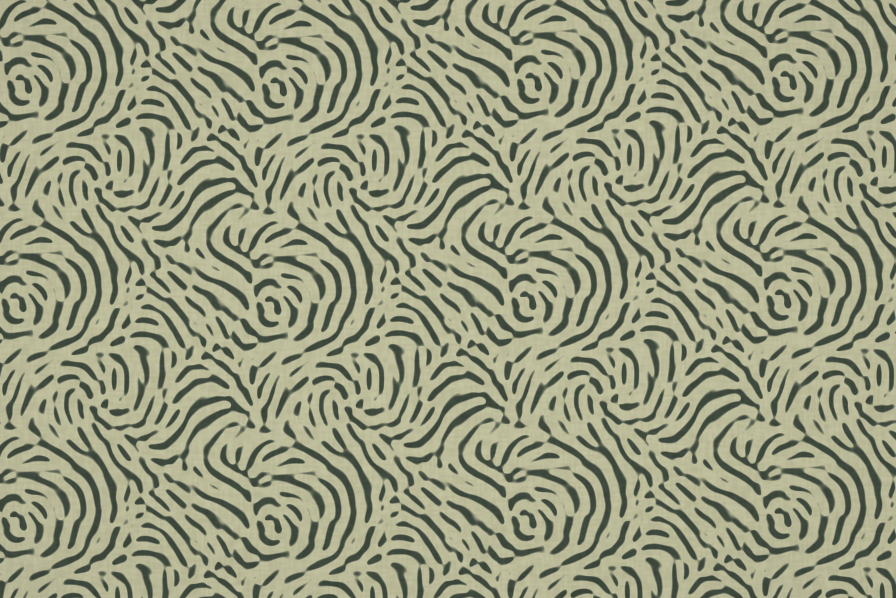
Reproduce this pattern procedurally as a Shadertoy shader.

```glsl
const float TAU = 6.2831853;
const vec2 TILE = vec2(21.0, 18.0);   // cells in one repeat of the print

vec3 hash3(vec2 p) {
    vec3 q = fract(p.xyx * vec3(0.1031, 0.1030, 0.0973));
    q += dot(q, q.yxz + 33.33);
    return fract((q.xxy + q.yzz) * q.zyx);
}

float valueNoise(vec2 p) {
    vec2 i = floor(p), f = fract(p);
    f *= f * (3.0 - 2.0 * f);
    float low = mix(hash3(i).x, hash3(i + vec2(1, 0)).x, f.x);
    float high = mix(hash3(i + vec2(0, 1)).x, hash3(i + vec2(1, 1)).x, f.x);
    return mix(low, high, f.y);
}

// Unit direction of the strokes: a periodic field of whirls and waves
vec2 flow(vec2 q) {
    vec2 a = TAU * q / TILE;
    vec2 v = vec2(sin(a.y + 1.2 * sin(a.x)) + 0.5 * sin(2.0 * a.x - a.y),
                  1.1 * sin(a.x + 0.9 * cos(a.y)) + 0.5 * cos(a.x + 2.0 * a.y));
    return normalize(v + 1e-4);
}

// Sum of small curved wave packets, one per cell, each aligned with the flow
vec2 strokeWave(vec2 q) {
    vec2 sum = vec2(0.0);
    for (int y = -2; y <= 2; y++)
    for (int x = -2; x <= 2; x++) {
        vec2 cell = floor(q) + vec2(x, y);
        vec3 rnd = hash3(mod(cell, TILE) + 7.0);
        vec2 center = cell + rnd.xy;
        vec2 d = q - center;
        float weight = max(0.0, 1.0 - 0.25 * dot(d, d));
        weight *= weight * weight;

        vec2 along = flow(center);
        vec2 ahead = flow(center + 0.5 * along);
        float bend = clamp(2.0 * (along.x * ahead.y - along.y * ahead.x), -0.6, 0.6);
        float u = dot(d, along);
        float v = dot(d, vec2(-along.y, along.x));
        float phase = 4.9 * (v - 0.5 * bend * u * u) + TAU * rnd.z;
        sum += weight * vec2(cos(phase), sin(phase));
    }
    return sum;
}

void mainImage(out vec4 fragColor, in vec2 fragCoord) {
    vec2 p = fragCoord / iResolution.y;

    // Strokes are the wave crests; they end where the packets cancel
    vec2 q = (p + 0.006 * sin(p.yx * vec2(5.0, 4.0))) / 0.0203;
    vec2 wave = strokeWave(q);
    float strength = length(wave);
    float crest = wave.x - 0.1 * strength - 0.4;
    float soft = max(0.4 * strength, 0.7 * fwidth(crest)) + 1e-4;
    float ink = smoothstep(-soft, soft, crest);

    // Woven cloth: fine threads both ways, slightly darker at the corners
    float weave = valueNoise(p * vec2(70.0, 260.0)) + valueNoise(p * vec2(260.0, 70.0) + 40.0) - 1.0;
    vec2 fromCenter = fragCoord / iResolution.xy - 0.5;
    float light = 1.015 - 0.09 * dot(fromCenter, fromCenter);

    vec3 cloth = vec3(0.735, 0.735, 0.605) + 0.035 * weave;
    vec3 print = vec3(0.24, 0.28, 0.235) + 0.025 * weave;
    fragColor = vec4(mix(cloth, print, ink) * light, 1.0);
}
```
